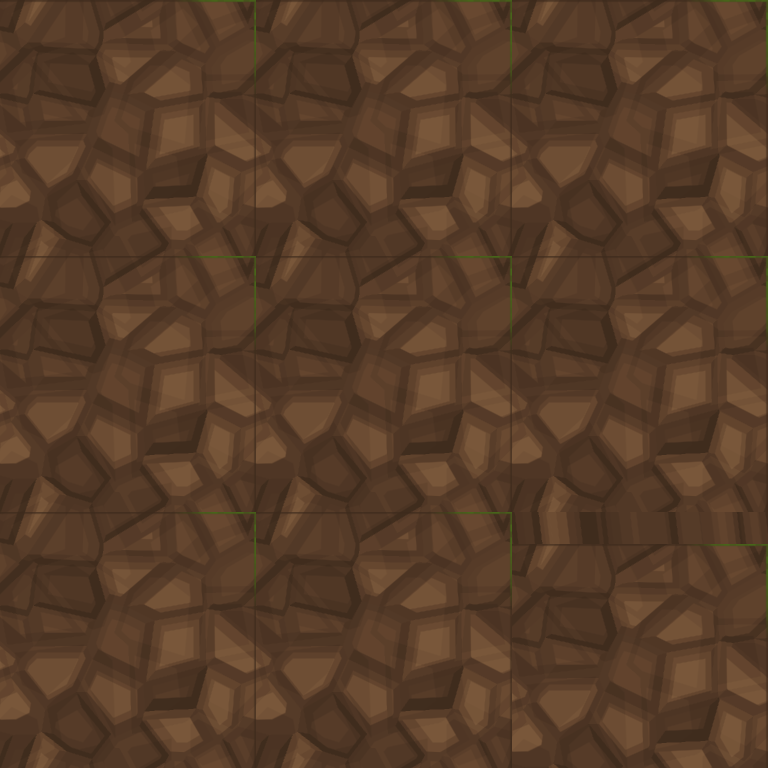
Give the GLSL for this texture, as a three.js fragment shader.

```glsl
// Three by three tiles of packed brown earth: faceted stones with nested flat shades,
// made from a wrapping Voronoi diagram whose border distance is cut into steps.
// Thin dark and mossy seams edge each tile; the lower right tile slips below a smear.
varying vec2 vUv;

const vec3 DARK  = vec3(0.26, 0.18, 0.12);
const vec3 EARTH = vec3(0.32, 0.22, 0.15);
const vec3 CLAY  = vec3(0.39, 0.27, 0.18);
const vec3 SAND  = vec3(0.46, 0.33, 0.22);
const vec3 MOSS  = vec3(0.28, 0.41, 0.10);
const vec2 LIGHT = vec2(-0.6, 0.8); // direction toward the light

const float TILES       = 3.0;    // repeats across and down
const float STONES      = 5.0;    // stones along one tile side
const float PATCHES     = 4.0;    // overlapping facets along one side
const float JITTER      = 0.95;   // how far sites stray in their cells
const float SKEW        = 0.55;   // unevenness of the nested outlines
const float CORE_INSET  = 0.13;   // in stone cells
const float HEART_STEP  = 0.09;   // further inset of the heart
const float SOFT        = 0.005;  // edge softness, in stone cells
const float PATCH_TONE  = 0.38;
const float STONE_TONE  = 0.4;    // tone spread between stones
const float BROAD_TONE  = 0.2;    // tone swing across a tile
const float SEAM        = 0.008;  // seam width, in tiles
const float SLIP        = 0.125;  // drop of the lower right tile
const float SMEAR_ROW   = 0.06;   // tile row stretched over the gap
const float SMEAR_SLANT = 0.12;
const float SAMPLE_STEP = 0.0005; // antialias offset, in canvas units

struct Facet { vec2 id; vec2 border; float lit; };

vec2 hash2(vec2 p) {
  vec3 q = fract(p.xyx * vec3(0.1031, 0.1030, 0.0973));
  q += dot(q, q.yzx + 33.33);
  return fract((q.xx + q.yz) * q.zy);
}

// Cell index wrapped so that the tile repeats without a break
vec2 wrapCell(vec2 cell, float count) { return floor(mod(cell + 0.5, count)); }

vec2 site(vec2 cell, float count, float seed) {
  return cell + 0.5 + JITTER * (hash2(wrapCell(cell, count) + seed) - 0.5);
}

// Cell index, two skewed distances to the border, and light on the nearest side
Facet facetAt(vec2 p, float count, float seed) {
  vec2 nearest = floor(p), home = nearest, toNearest = vec2(0.0);
  float best = 100.0;
  for (int j = -1; j <= 1; j++)
  for (int i = -1; i <= 1; i++) {
    vec2 cell = home + vec2(float(i), float(j));
    vec2 r = site(cell, count, seed) - p;
    if (dot(r, r) < best) { best = dot(r, r); nearest = cell; toNearest = r; }
  }
  vec2 id = wrapCell(nearest, count);
  Facet f = Facet(id, vec2(100.0), 0.0);
  vec2 tilt = SKEW * (2.0 * hash2(id + seed + 51.0) - 1.0);
  for (int j = -2; j <= 2; j++)
  for (int i = -2; i <= 2; i++) {
    vec2 r = site(nearest + vec2(float(i), float(j)), count, seed) - p;
    vec2 across = r - toNearest;
    if (dot(across, across) > 0.0001) {
      vec2 n = normalize(across);
      vec2 d = dot(0.5 * (toNearest + r), n) * (1.0 + dot(n, tilt) * vec2(1.0, -0.6));
      if (d.x < f.border.x) f.lit = dot(n, LIGHT);
      f.border = min(f.border, d);
    }
  }
  return f;
}

// Tone scale: 0 dark, 1 earth, 2 clay, 3 sand
vec3 toneColor(float t) {
  vec3 c = mix(DARK, EARTH, clamp(t, -0.2, 1.0));
  c = mix(c, CLAY, clamp(t - 1.0, 0.0, 1.0));
  return mix(c, SAND, clamp(t - 2.0, 0.0, 1.2));
}

vec3 earthTile(vec2 t) {
  Facet stone = facetAt(t * STONES, STONES, 7.0);
  vec2 pick = hash2(stone.id + 23.0);
  // Shaded rim, lit rim, core and heart of brown, pale and dark stones
  vec4 tones = vec4(0.75, 1.05, 1.5, 1.9);
  if (pick.x > 0.45) tones = vec4(0.95, 1.5, 2.1, 3.0);
  if (pick.x < 0.24) tones = vec4(-0.1, 0.75, 0.9, 1.3);
  float inset = CORE_INSET * mix(0.7, 1.3, pick.y);
  float core = smoothstep(-SOFT, SOFT, stone.border.x - inset);
  float heart = core * smoothstep(-SOFT, SOFT, stone.border.y - inset - HEART_STEP);
  float tone = mix(tones.x, tones.y, step(0.25, stone.lit));
  tone = mix(mix(tone, tones.z, core), tones.w, heart);
  tone += STONE_TONE * (hash2(stone.id + 83.0).x - 0.5);
  tone += BROAD_TONE * cos(6.2832 * (stone.id.x + 0.5) / STONES);

  // Patches cut across the stones
  Facet patchCell = facetAt(t * PATCHES, PATCHES, 31.0);
  float inside = smoothstep(-SOFT, SOFT, patchCell.border.x - CORE_INSET);
  tone += PATCH_TONE * (inside - 0.5) * sign(hash2(patchCell.id + 67.0).x - 0.4);
  return toneColor(tone);
}

// Seams on the right and top edges, mossy toward the shared corner
vec3 addSeams(vec3 color, vec2 t) {
  vec2 line = 1.0 - smoothstep(0.6 * SEAM, 1.2 * SEAM, 1.0 - t);
  vec2 wear = vec2(hash2(vec2(floor(t.y * 40.0), 3.0)).x, hash2(vec2(floor(t.x * 40.0), 9.0)).x);
  vec2 moss = line * smoothstep(vec2(0.6, 0.66), vec2(0.8, 0.85), t.yx) * (0.6 + 0.4 * wear);
  color = mix(color, DARK * 0.9, 0.65 * max(line.x, line.y));
  return mix(color, MOSS, max(moss.x, moss.y));
}

vec3 ground(vec2 uv) {
  vec2 g = clamp(uv, 0.0, 0.9999) * TILES;
  if (g.x >= TILES - 1.0 && g.y < 1.0) {
    g.y += SLIP;
    if (g.y >= 1.0) return earthTile(vec2(fract(g.x) + SMEAR_SLANT * (g.y - 1.0), SMEAR_ROW));
  }
  return addSeams(earthTile(fract(g)), fract(g));
}

void main() {
  vec3 color = vec3(0.0);
  for (int k = 0; k < 4; k++) {
    vec2 corner = vec2(mod(float(k), 2.0), floor(float(k) * 0.5)) - 0.5;
    color += 0.25 * ground(vUv + corner * 2.0 * SAMPLE_STEP);
  }
  gl_FragColor = vec4(color, 1.0);
}
```
